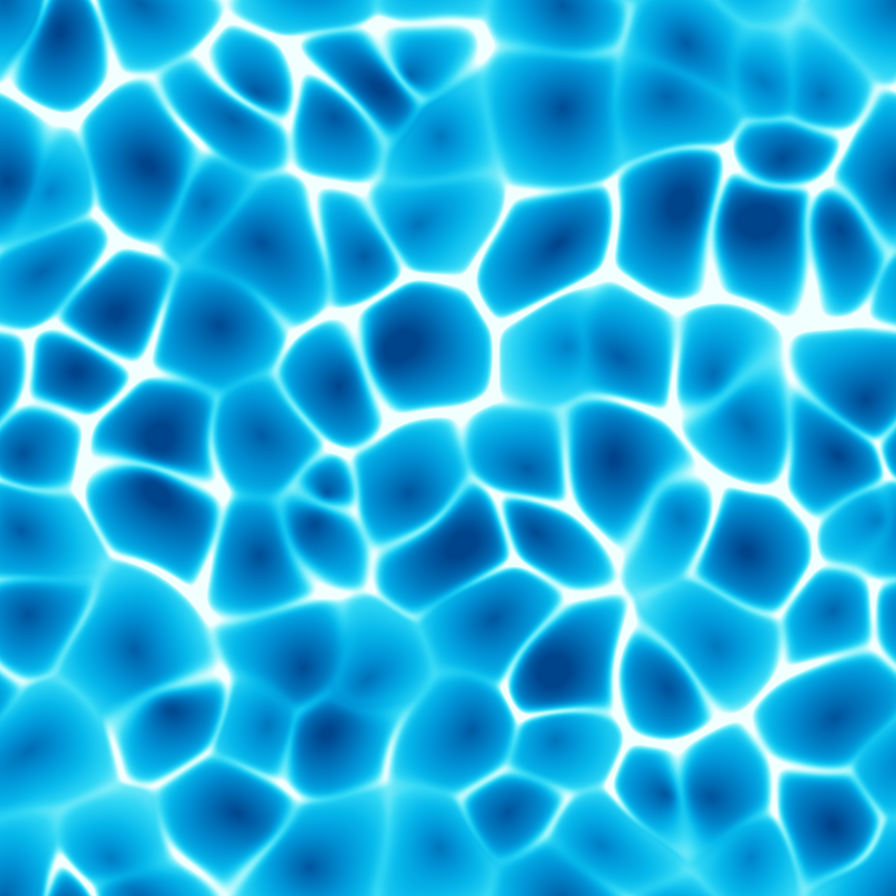
Write a Shadertoy shader that draws this texture.

```glsl
const float TAU = 6.2831853;
const float CELLS = 9.0;

vec3 hash3(vec2 cell) {
    vec3 q = vec3(dot(cell, vec2(127.1, 311.7)),
                  dot(cell, vec2(269.5, 183.3)),
                  dot(cell, vec2(419.2, 371.9)));
    return fract(sin(q) * 43758.545);
}

// Layered sines with whole frequencies bend the cell walls and still wrap
vec2 warp(vec2 uv) {
    vec2 a = TAU * uv.yx;
    vec2 bend = 0.014 * sin(2.0 * a + vec2(0.7, 2.9) + sin(a.yx));
    bend += 0.007 * sin(5.0 * a + vec2(4.1, 1.3) + 2.0 * sin(2.0 * a.yx));
    return uv + bend;
}

// Soft cellular noise: distance to centre, wide ridge, thin ridge, cell tone
vec4 softCells(vec2 p) {
    vec2 base = floor(p);
    float sum = 0.0, sumSq = 0.0, thinSum = 0.0, thinSq = 0.0, tone = 0.0;
    for (int y = -2; y <= 2; y++)
    for (int x = -2; x <= 2; x++) {
        vec2 cell = base + vec2(x, y);
        vec3 h = hash3(mod(cell, CELLS));
        float d = length(cell + 0.5 + 0.85 * (h.xy - 0.5) - p);
        float weight = exp(-5.0 * (d + 0.25 * (h.z - 0.5)));
        float thin = weight * weight * weight;
        sum += weight;
        sumSq += weight * weight;
        thinSum += thin;
        thinSq += thin * thin;
        tone += thin * fract(h.z * 7.3 + h.x);
    }
    return vec4(-log(sum) / 5.0,
                1.0 - sumSq / (sum * sum),
                1.0 - thinSq / (thinSum * thinSum),
                tone / thinSum);
}

// Deep blue through cyan to white, one colour per unit of light
vec3 waterColor(float light) {
    vec3 ramp[7] = vec3[7](
        vec3(0.00, 0.27, 0.55), vec3(0.00, 0.43, 0.71),
        vec3(0.00, 0.58, 0.84), vec3(0.02, 0.72, 0.92),
        vec3(0.18, 0.84, 0.96), vec3(0.52, 0.94, 0.98),
        vec3(0.95, 1.00, 1.00));
    vec3 color = ramp[0];
    for (int i = 1; i < 7; i++)
        color = mix(color, ramp[i], clamp(light - float(i - 1), 0.0, 1.0));
    return color;
}

void mainImage(out vec4 fragColor, in vec2 fragCoord) {
    vec2 uv = fragCoord / iResolution.xy;
    vec4 cells = softCells(CELLS * warp(uv));

    // Patches where the light focuses into sharp lines
    vec2 a = TAU * uv;
    float patches = sin(2.0 * a.x + a.y + 1.5 * sin(3.0 * a.y))
                  * sin(3.0 * a.y - a.x + 1.5 * sin(2.0 * a.x + 1.0));
    float focus = smoothstep(0.2, 0.9, cells.w + 0.22 * patches);

    // Dark cell bodies with bright walls
    float light = 0.4 + 4.0 * cells.x + 0.9 * cells.y;
    light -= 1.6 * (cells.w - 0.5);
    light += cells.z * (1.3 + 7.5 * focus);

    fragColor = vec4(waterColor(light), 1.0);
}
```
